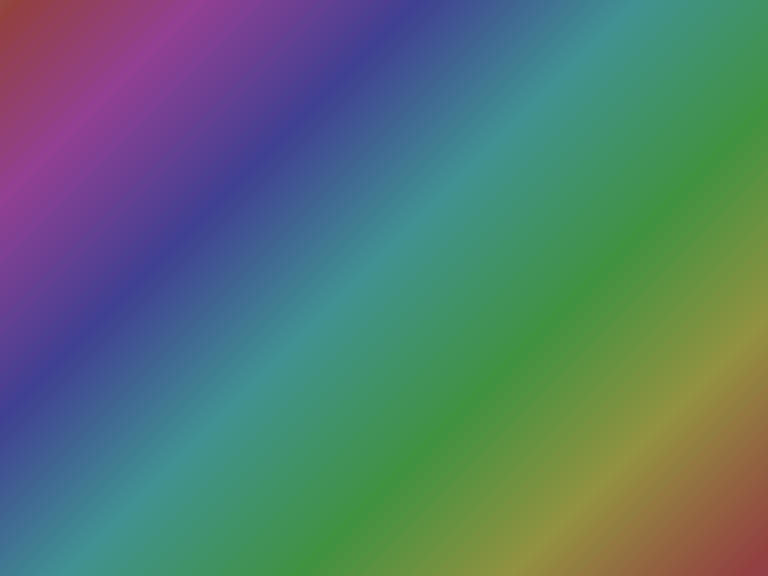
Reproduce this background procedurally as a WebGL 2 fragment shader.

```glsl
#version 300 es
precision highp float;

uniform vec2 u_resolution;
out vec4 outColor;

#define DARK 0.25
#define BRIGHT 0.572
#define BANDS_PER_STOP 12.0
#define BAND_DEPTH 0.6
#define TAU 6.2831853

// Diagonal places of red, magenta, blue, cyan, green, yellow, red
const float STOPS[7] = float[7](0.015, 0.149, 0.3125, 0.475, 0.651, 0.807, 0.982);

// Stop number plus the fraction of the way to the next one
float spectrumPhase(float t) {
    int i = 0;
    for (int k = 1; k < 6; k++) {
        if (t >= STOPS[k]) i = k;
    }
    return float(i) + (t - STOPS[i]) / (STOPS[i + 1] - STOPS[i]);
}

// Soft terraces that give faint diagonal bands
float terrace(float phase) {
    float angle = TAU * BANDS_PER_STOP;
    return phase - BAND_DEPTH * sin(phase * angle) / angle;
}

// Muted colour wheel, with the hue measured in sixths of a turn
vec3 mutedHue(float hue) {
    vec3 wheel = abs(mod(hue + vec3(0.0, 4.0, 2.0), 6.0) - 3.0) - 1.0;
    return mix(vec3(DARK), vec3(BRIGHT), clamp(wheel, 0.0, 1.0));
}

void main() {
    // Distance along the diagonal, from upper left to lower right
    vec2 fromCorner = vec2(gl_FragCoord.x, u_resolution.y - gl_FragCoord.y);
    float diagonal = (fromCorner.x + fromCorner.y) / (u_resolution.x + u_resolution.y);

    float phase = terrace(spectrumPhase(diagonal));
    outColor = vec4(mutedHue(6.0 - phase), 1.0);
}
```
